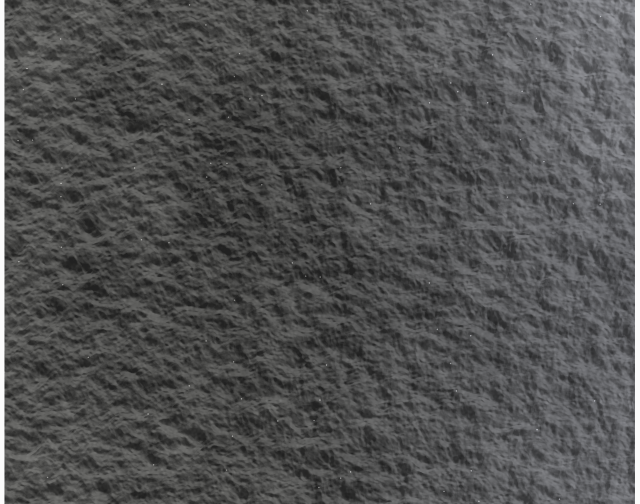
Give the GLSL for this texture, as a WebGL 2 fragment shader.

```glsl
#version 300 es
precision highp float;

uniform vec2 u_resolution;
out vec4 fragColor;

vec3 hash3(vec2 cell) {
  vec3 h = fract(cell.xyx * vec3(0.1031, 0.1030, 0.0973));
  h += dot(h, h.yxz + 33.33);
  return fract((h.xxy + h.yzz) * h.zyx);
}

// Cellular noise: x sums one soft bump or dent per cell,
// y is the squared distance to the nearest point
vec2 cellular(vec2 p) {
  vec2 cell = floor(p), local = p - cell;
  float sum = 0.0, nearest = 2.0;
  for (int y = -1; y <= 1; y++) {
    for (int x = -1; x <= 1; x++) {
      vec2 offset = vec2(x, y);
      vec3 rnd = hash3(cell + offset + 200.0);
      vec2 d = offset + rnd.xy - local;
      float falloff = max(0.0, 1.0 - dot(d, d));
      sum += (2.0 * rnd.z - 1.0) * falloff * falloff * falloff;
      nearest = min(nearest, dot(d, d));
    }
  }
  return vec2(sum, nearest);
}

// Grainy relief: turned layers of lumps with creased edges
float relief(vec2 p) {
  vec2 q = p * vec2(0.93, 1.07);
  float height = 0.0, frequency = 24.0, slope = 0.5;
  for (int i = 0; i < 4; i++) {
    vec2 c = cellular(q * frequency + float(i) * 17.3);
    height += slope / frequency * (c.x + 0.45 * c.y);
    q += vec2(0.1, -0.14) * c.x / frequency;
    q = mat2(0.8, 0.6, -0.6, 0.8) * q;
    frequency *= 1.8;
    slope = i == 0 ? 0.85 : slope * 0.95;
  }
  return height;
}

// Sparse bright mineral specks
float glints(vec2 p) {
  vec2 cell = floor(p * 70.0);
  vec3 rnd = hash3(cell + 91.0);
  float d = length(fract(p * 70.0) - 0.25 - 0.5 * rnd.xy);
  return step(0.985, rnd.z) * (1.0 - smoothstep(0.03, 0.17, d));
}

void main() {
  vec2 uv = gl_FragCoord.xy / u_resolution;
  vec2 p = gl_FragCoord.xy / u_resolution.y;

  // Broad light: dark middle, bright right side and upper right corner
  float light = 0.265 + 0.11 * smoothstep(0.45, 1.0, uv.x);
  light += 0.035 * smoothstep(0.4, 0.0, uv.x);
  light += 0.035 * smoothstep(0.65, 1.0, uv.y);
  light += 0.025 * smoothstep(0.4, 0.0, uv.y);
  light += 0.07 * smoothstep(0.75, 1.0, uv.x) * smoothstep(0.4, 1.0, uv.y);
  light += 0.025 * cellular(p * 7.0).x + 0.03 * cellular(p * 19.0 + 5.0).x;

  // Slope of the relief towards the light
  vec2 toLight = normalize(mix(vec2(0.15, 1.0), vec2(0.9, 0.6), uv.x));
  float reach = 0.0013;
  float facing = (relief(p - toLight * reach) - relief(p + toLight * reach)) / (2.0 * reach);
  float shade = tanh(facing * 0.6);
  float tone = light + 0.1 * shade;

  // Deep crevices and fine grain
  tone -= 0.04 * smoothstep(0.5, 0.95, -shade);
  tone += 0.035 * cellular(p * 190.0).x;
  tone = max(tone, 0.13) + 0.3 * glints(p);

  // Cool tint on the bright side, faintly warm on the left
  vec3 tint = mix(vec3(1.005, 1.005, 0.985), vec3(0.985, 0.995, 1.03), smoothstep(0.3, 1.0, uv.x));
  vec3 color = tone * tint;

  // Pale margins left and right
  float soft = 0.5 / u_resolution.x;
  float inside = smoothstep(0.0070 - soft, 0.0070 + soft, uv.x)
               * (1.0 - smoothstep(0.992 - soft, 0.992 + soft, uv.x));
  fragColor = vec4(mix(vec3(0.985), color, inside), 1.0);
}
```
